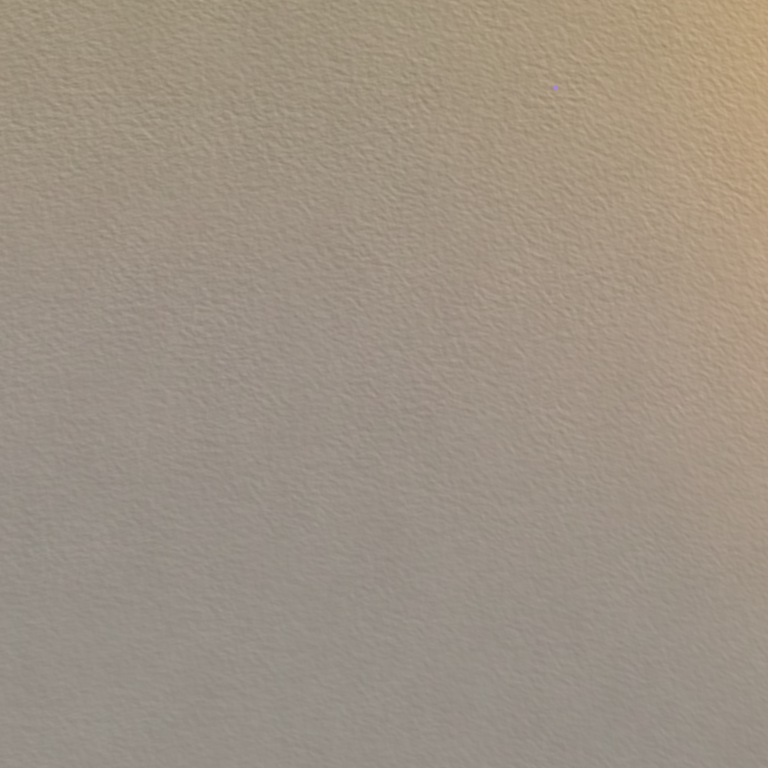
A three.js fragment shader for this texture:

```glsl
// Draws a softly lit, finely bumped plaster wall with a warm glow at upper right.
#define GRAIN_SCALE vec2(88.0, 128.0)
#define LIGHT_STEP vec2(0.0011, 0.0014)
#define RELIEF_TOP 0.088
#define RELIEF_BOTTOM 0.034
#define MOTTLE 0.010
#define COOL_GREY vec3(0.585, 0.560, 0.530)
#define MID_TAUPE vec3(0.612, 0.567, 0.526)
#define TOP_OLIVE vec3(0.622, 0.574, 0.490)
#define WARM_GLOW vec3(0.105, 0.053, -0.005)
#define SPECK_COLOR vec3(0.66, 0.53, 0.85)

varying vec2 vUv;

float hash(vec2 p) {
  return fract(sin(dot(p, vec2(127.1, 311.7))) * 43758.5453);
}

vec2 randomDirection(vec2 cell) {
  float angle = 6.2832 * hash(cell);
  return vec2(cos(angle), sin(angle));
}

// Gradient noise, roughly -0.7 to 0.7
float noise(vec2 p) {
  vec2 i = floor(p);
  vec2 f = p - i;
  vec2 u = f * f * f * (f * (f * 6.0 - 15.0) + 10.0);
  vec2 e = vec2(1.0, 0.0);
  float a = dot(randomDirection(i), f);
  float b = dot(randomDirection(i + e.xy), f - e.xy);
  float c = dot(randomDirection(i + e.yx), f - e.yx);
  float d = dot(randomDirection(i + e.xx), f - e.xx);
  return mix(mix(a, b, u.x), mix(c, d, u.x), u.y);
}

// Plaster height; the grain tilts downhill towards the right
float plasterHeight(vec2 p) {
  vec2 q = vec2(p.x - 0.2 * p.y, p.y + 0.08 * p.x + 0.22 * p.x * p.x);
  q += 0.003 * vec2(noise(q * 31.0), noise(q * 31.0 + 17.0));
  q *= GRAIN_SCALE;
  float height = 0.0;
  float weight = 0.65;
  for (int i = 0; i < 3; i++) {
    height += weight * noise(q);
    q = q * 1.71 + vec2(19.3, 7.7);
    weight *= 0.5;
  }
  return height;
}

// Smooth wall tone: cool below, olive above, glowing at the right
vec3 wallColor(vec2 p) {
  float rise = p.y + 0.2 * (p.x - 0.5);
  vec3 color = mix(COOL_GREY, MID_TAUPE, smoothstep(0.1, 0.7, rise));
  color = mix(color, TOP_OLIVE, smoothstep(0.5, 1.05, p.y));
  float glow = smoothstep(0.35, 1.15, p.x) * smoothstep(-0.1, 1.05, p.y);
  float edge = smoothstep(0.82, 1.05, p.x) * smoothstep(-0.5, 0.8, p.y);
  return color + WARM_GLOW * (0.9 * glow + 0.3 * edge);
}

void main() {
  vec3 color = wallColor(vUv);

  // Side-lit relief, strongest near the top and uneven in patches
  float slope = plasterHeight(vUv - LIGHT_STEP) - plasterHeight(vUv + LIGHT_STEP);
  float strength = mix(RELIEF_BOTTOM, RELIEF_TOP, smoothstep(0.0, 1.0, vUv.y));
  strength *= 1.0 + 0.4 * noise(vUv * 9.0);
  color += strength * (slope + 0.25 * slope * abs(slope));

  // Faint blotches of brightness and tint, broad and small
  float blotch = noise(vUv * vec2(13.0, 10.0) + 5.0);
  float dapple = noise(vUv * vec2(42.0, 55.0) + 11.0);
  float tint = noise(vUv * 26.0 + 40.0);
  color += MOTTLE * (blotch + 1.2 * dapple + tint * vec3(0.6, -0.4, 0.4));

  // One tiny violet speck
  float speck = 1.0 - smoothstep(0.001, 0.005, length(vUv - vec2(0.723, 0.886)));
  color = mix(color, SPECK_COLOR, speck);

  gl_FragColor = vec4(color, 1.0);
}
```
